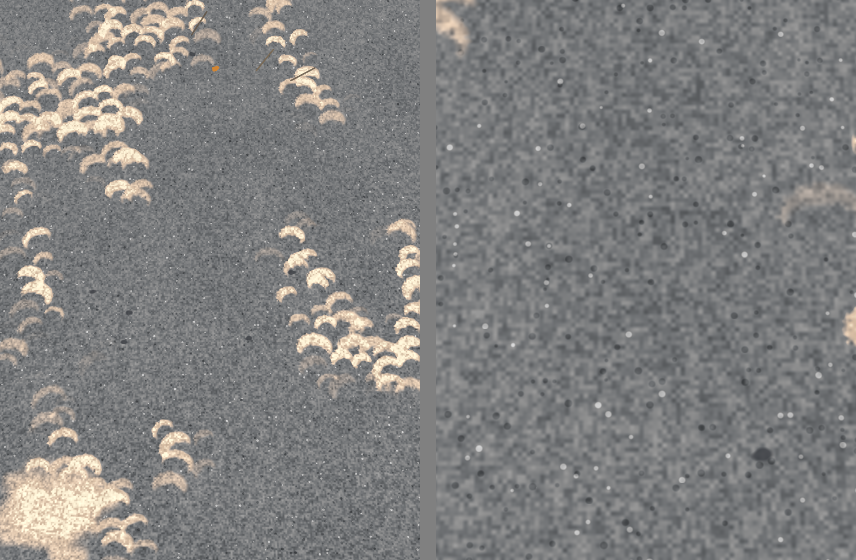
Left: the whole. Right: its middle third, enlarged.
A Shadertoy shader for this texture:

```glsl
// Crescent-shaped patches of warm sunlight scattered over grey asphalt.

float hash(vec2 p) {
    vec3 h = fract(p.xyx * vec3(0.1031, 0.1030, 0.0973));
    h += dot(h, h.yzx + 33.33);
    return fract((h.x + h.y) * h.z);
}

vec2 hash2(vec2 p) {
    return vec2(hash(p), hash(p + 71.7));
}

float noise(vec2 p) {
    vec2 i = floor(p), f = fract(p);
    f = f * f * (3.0 - 2.0 * f);
    return mix(mix(hash(i), hash(i + vec2(1, 0)), f.x),
               mix(hash(i + vec2(0, 1)), hash(i + vec2(1, 1)), f.x), f.y);
}

mat2 rotate(float a) {
    return mat2(cos(a), -sin(a), sin(a), cos(a));
}

// Large sunlit area in the lower left corner
float cornerGlow(vec2 q) {
    vec2 d = (q - vec2(-0.28, 0.09)) / vec2(0.15, 0.12);
    return exp(-dot(d, d));
}

// How much light reaches a place through gaps in the leaves
float canopyGap(vec2 q) {
    float gap = noise(vec2(q.x + 0.25 * q.y, q.y * 0.6) * 8.5 + 23.0);
    gap += 0.45 * cornerGlow(q);
    gap -= 0.3 * smoothstep(0.4, 0.15, q.y) * smoothstep(-0.16, 0.08, q.x);
    return smoothstep(0.55, 0.77, gap);
}

// Soft arch with its horns pointing down
float crescent(vec2 d, float r, float bite) {
    d.y *= 1.25;
    float outer = smoothstep(1.12, 0.78, length(d) / r);
    float inner = smoothstep(0.65, 1.1, length(d + vec2(0.0, bite * r)) / r);
    return outer * inner;
}

float sunlight(vec2 q) {
    vec2 cellSize = vec2(0.05, 0.04);
    vec2 home = floor(q / cellSize);
    float sum = 0.0;
    for (int y = -1; y <= 1; y++)
    for (int x = -1; x <= 1; x++) {
        vec2 id = home + vec2(x, y);
        vec2 center = (id + 0.1 + 0.8 * hash2(id)) * cellSize;
        vec2 rnd = hash2(id + 19.3);
        vec2 d = rotate(mix(-0.4, 0.7, rnd.x)) * (q - center);
        float shape = crescent(d, mix(0.021, 0.036, rnd.y), mix(0.45, 0.9, hash(id + 5.1)));
        sum += shape * canopyGap(center) * mix(0.4, 1.9, hash(id + 47.0));
    }
    float ragged = noise(q * 26.0) - 0.5;
    sum += 1.3 * smoothstep(0.45, 1.0, cornerGlow(q) + 0.45 * ragged);
    return 1.0 - exp(-1.35 * sum);
}

// Round specks, one at most per cell
float specks(vec2 p, float chance) {
    vec2 id = floor(p);
    vec2 d = fract(p) - mix(vec2(0.3), vec2(0.7), hash2(id + 3.7));
    float r = mix(0.12, 0.3, hash(id + 9.2));
    return step(hash(id + 31.0), chance) * smoothstep(r + 0.12, r - 0.08, length(d));
}

float segment(vec2 p, vec2 halfLength) {
    float t = clamp(dot(p, halfLength) / dot(halfLength, halfLength), -1.0, 1.0);
    return length(p - halfLength * t);
}

void mainImage(out vec4 fragColor, in vec2 fragCoord) {
    vec2 p = (fragCoord - vec2(0.5 * iResolution.x, 0.0)) / iResolution.y;
    // The ground recedes towards the top
    vec2 q = p * vec2(1.0 + 0.4 * p.y, 1.0 + 0.25 * p.y);

    // Asphalt grain, pebbles and pits
    float fine = noise(q * 310.0) - 0.5;
    float coarse = noise(q * 150.0 + 40.0) - 0.5;
    float grain = (0.19 * fine + 0.12 * coarse) * mix(1.1, 0.75, p.y);
    float value = 0.468 + grain + 0.04 * (noise(q * 9.0) - 0.5);
    value -= 0.12 * specks(q * 120.0 + 8.0, 0.10);
    value += 0.26 * specks(q * 135.0, 0.035);
    vec3 color = vec3(value) + vec3(0.0, 0.01, 0.02) * clamp((0.57 - value) / 0.13, 0.0, 1.0);

    // Sunlight, broken up by the grain
    float light = sunlight(q + 0.004 * vec2(fine, coarse));
    light = clamp(light * (1.0 + 2.2 * grain), 0.0, 1.0);
    vec3 sunlit = mix(vec3(0.72, 0.66, 0.61), vec3(0.88, 0.78, 0.68), smoothstep(0.35, 0.7, light));
    sunlit = mix(sunlit, vec3(0.98, 0.93, 0.82), smoothstep(0.68, 0.95, light));
    color = mix(color, sunlit + 0.6 * grain, smoothstep(0.04, 0.5, light));

    // Dark stains and dry twigs
    for (int i = 0; i < 6; i++) {
        vec2 seed = vec2(i, 12.0);
        vec2 stain = vec2(0.7, 0.6) * (hash2(seed) - 0.5) + vec2(0.0, 0.68);
        float spot = length((p - stain) * vec2(1.0, 1.6)) + 0.004 * coarse;
        color = mix(color, vec3(0.24, 0.25, 0.27), 0.8 * smoothstep(0.008, 0.004, spot));

        vec2 twig = vec2(0.7, 0.16) * (hash2(seed + 50.0) - 0.5) + vec2(0.0, 0.9);
        float angle = 2.4 * hash(seed + 80.0) - 1.2;
        float dist = segment(p - twig, 0.024 * vec2(cos(angle), sin(angle)));
        vec3 bark = mix(vec3(0.32, 0.28, 0.25), vec3(0.8, 0.67, 0.46), hash(seed + 90.0));
        color = mix(color, bark, 0.85 * step(3.0, float(i)) * smoothstep(0.0022, 0.0006, dist));
    }

    // Small fallen leaf
    vec2 leaf = rotate(0.6) * (p - vec2(0.01, 0.877));
    float leafEdge = length(leaf * vec2(1.0, 1.5)) + 0.004 * coarse;
    color = mix(color, vec3(0.82, 0.52, 0.2), smoothstep(0.008, 0.006, leafEdge));

    fragColor = vec4(clamp(color, 0.0, 1.0), 1.0);
}
```
